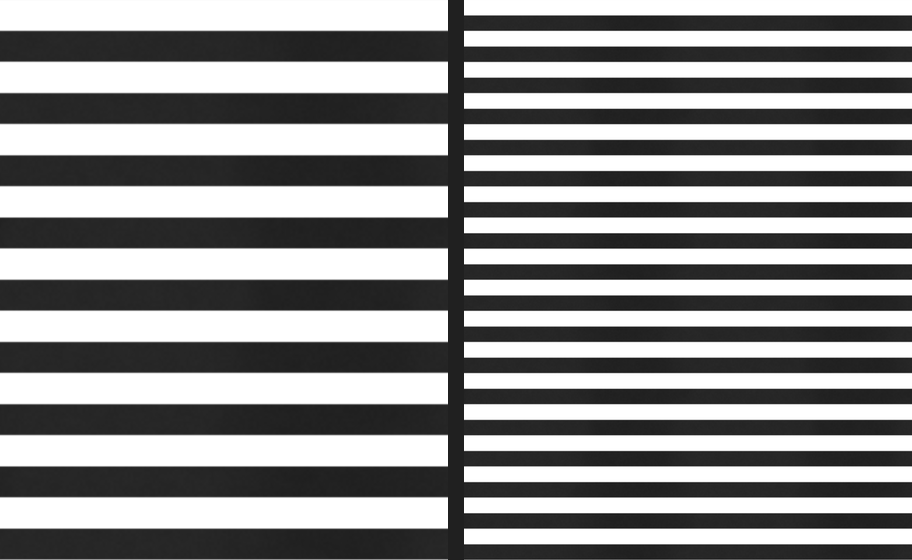
Left, the tile; right, the same tile 2 across and 2 down.
This pattern is drawn by a Shadertoy shader. Its source:

```glsl
// Nine horizontal charcoal bands on white, each with slightly soft edges.
// Bands come from a repeated distance function; the dark ink carries a faint
// mottled wear made of lattice noise that wraps, so the whole canvas tiles.

const float BAND_COUNT = 9.0;
const float BAND_CENTER = 0.256;      // within one repeat, from its bottom
const float BAND_HALF_HEIGHT = 0.2475;
const float EDGE_SOFTNESS = 0.019;    // half width of the edge, in repeats
const float TAU = 6.2831853;

const vec3 PAPER = vec3(1.0);
const vec3 INK_LIGHT = vec3(0.150);
const vec3 INK_DARK = vec3(0.130);

float hash(vec2 p) {
    vec3 q = fract(vec3(p.xyx) * 0.1031);
    q += dot(q, q.yzx + 33.33);
    return fract((q.x + q.y) * q.z);
}

// Value noise on a lattice of whole cells that wraps at the canvas edges.
float wrapNoise(vec2 uv, vec2 cells) {
    vec2 p = uv * cells;
    vec2 i = floor(p);
    vec2 f = fract(p);
    f = f * f * (3.0 - 2.0 * f);
    float a = hash(mod(i, cells));
    float b = hash(mod(i + vec2(1.0, 0.0), cells));
    float c = hash(mod(i + vec2(0.0, 1.0), cells));
    float d = hash(mod(i + vec2(1.0, 1.0), cells));
    return mix(mix(a, b, f.x), mix(c, d, f.x), f.y);
}

// Sum of octaves, centred on zero.
float wrapFbm(vec2 uv, vec2 cells) {
    float sum = 0.0;
    float amplitude = 0.5;
    for (int octave = 0; octave < 4; octave++) {
        sum += amplitude * (wrapNoise(uv, cells) - 0.5);
        cells *= 2.0;
        amplitude *= 0.5;
    }
    return sum;
}

// Coverage of the repeated band, 1 inside and 0 outside.
float bandMask(float y, float pixel) {
    float offset = fract(y * BAND_COUNT - BAND_CENTER + 0.5) - 0.5;
    float dist = abs(offset) - BAND_HALF_HEIGHT;
    float soft = max(EDGE_SOFTNESS, 0.75 * pixel * BAND_COUNT);
    return 1.0 - smoothstep(-soft, soft, dist);
}

// Charcoal that darkens toward the right, with blotches and fine grain.
vec3 wornInk(vec2 uv) {
    float drift = 0.5 - 0.5 * cos(TAU * (uv.x - 0.25));
    float blotches = wrapFbm(uv, vec2(8.0, 10.0));
    float tone = smoothstep(0.45, 0.95, drift + 0.7 * blotches);
    float grain = wrapNoise(uv, vec2(160.0, 200.0)) - 0.5;
    float mottle = wrapFbm(uv, vec2(32.0, 40.0));
    return mix(INK_LIGHT, INK_DARK, tone) + 0.010 * grain + 0.012 * mottle;
}

void mainImage(out vec4 fragColor, in vec2 fragCoord) {
    vec2 uv = fragCoord / iResolution.xy;
    float band = bandMask(uv.y, 1.0 / iResolution.y);
    fragColor = vec4(mix(PAPER, wornInk(uv), band), 1.0);
}
```
